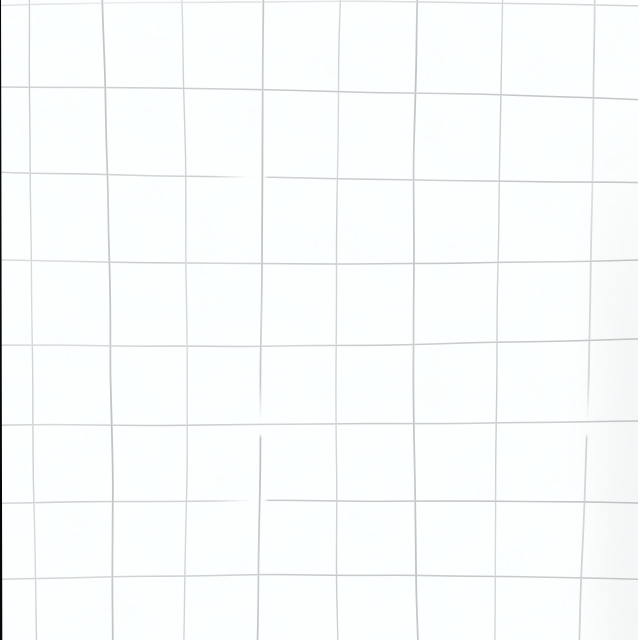
This pattern is drawn by a Shadertoy shader. Its source:

```glsl
const float PI = 3.14159265;
const int LINE_COUNT = 8;
const vec3 PAPER = vec3(0.99, 1.0, 1.0);
const vec3 INK = vec3(0.76, 0.76, 0.77);
const vec3 EDGE_BLACK = vec3(0.03);

vec2 hashGradient(vec2 cell) {
    vec2 q = vec2(dot(cell, vec2(127.1, 311.7)), dot(cell, vec2(269.5, 183.3)));
    return 2.0 * fract(sin(q) * 43758.5) - 1.0;
}

float gradientNoise(vec2 p) {
    vec2 cell = floor(p);
    vec2 f = fract(p);
    vec2 w = f * f * f * (f * (f * 6.0 - 15.0) + 10.0);
    float a = dot(hashGradient(cell), f);
    float b = dot(hashGradient(cell + vec2(1, 0)), f - vec2(1, 0));
    float c = dot(hashGradient(cell + vec2(0, 1)), f - vec2(0, 1));
    float d = dot(hashGradient(cell + vec2(1, 1)), f - vec2(1, 1));
    return mix(mix(a, b, w.x), mix(c, d, w.x), w.y);
}

// A hand-drawn line: its centre, plus tilt, bow and a slight tremor
float bentLine(float centre, float tilt, float bow, float along, float seed) {
    float s = along - 0.5;
    float tremor = 0.0022 * gradientNoise(vec2(along * 6.0, seed));
    return centre + tilt * s + bow * 4.0 * s * s + tremor;
}

// Horizontal distance from the top of the sheet to line i
float rowPosition(float i, float along) {
    float t = i / float(LINE_COUNT - 1);
    float centre = 0.0026 + 0.128 * i + 0.026 * sin(PI * t);
    float tilt = 0.026 * sin(PI * i / 3.0) * (1.0 - t);
    float bow = 0.0065 * cos(2.0 * PI * t);
    return bentLine(centre, tilt, bow, along, i * 7.37 + 0.4);
}

float columnPosition(float i, float along) {
    float t = i / float(LINE_COUNT - 1);
    float centre = 0.0497 + 0.1249 * i - 0.0262 * sin(PI * t * t);
    float tilt = 0.0118 - 0.0039 * i + 0.0085 * sin(PI * i * 0.5);
    float bow = -0.0065 * sin(PI * (i - 0.3) / 3.0);
    return bentLine(centre, tilt, bow, along, i * 5.71 + 60.3);
}

// Box-filtered stroke that keeps its weight when thinner than a pixel
float stroke(float dist, float halfWidth, float pixel) {
    float coverage = (halfWidth - abs(dist)) / pixel + 0.5;
    return clamp(coverage, 0.0, min(1.0, 2.0 * halfWidth / pixel));
}

// Ink thins out towards a lifted-pen gap, then resumes at full strength
float penLift(float along, float gap) {
    float before = smoothstep(0.004, 0.09, gap - along);
    float after = smoothstep(0.004, 0.014, along - gap);
    return max(before, after);
}

float inkStrength(float along, float seed, float base) {
    return clamp(base + 0.35 * gradientNoise(vec2(along * 5.0, seed)), 0.2, 1.0);
}

float gridInk(vec2 sheet, vec2 pixel) {
    float ink = 0.0;
    for (int n = 0; n < LINE_COUNT; n++) {
        float i = float(n);
        float parity = mod(i, 2.0);

        float rowBase = mix(0.68, 0.95, sheet.x) - (n == 0 ? 0.3 : 0.0);
        float rowInk = inkStrength(sheet.x, i * 3.19 + 20.6, rowBase);
        if (n % 4 == 2) rowInk *= penLift(sheet.x, 0.408);
        float rowDist = sheet.y - rowPosition(i, sheet.x);
        ink = max(ink, rowInk * stroke(rowDist, 0.0012, pixel.y));

        float columnBase = n == LINE_COUNT - 1 ? 0.65 : 0.74 + 0.18 * parity;
        float columnInk = inkStrength(sheet.y, i * 4.43 + 90.7, columnBase);
        if (n % 4 == 3) columnInk *= penLift(sheet.y, 0.672);
        float columnDist = sheet.x - columnPosition(i, sheet.y);
        float columnHalf = 0.0011 + 0.0003 * parity;
        ink = max(ink, columnInk * stroke(columnDist, columnHalf, pixel.x));
    }
    return ink;
}

// Faint mottling and a soft shadow down the right side
vec3 paperColor(vec2 sheet) {
    float mottle = 0.005 * gradientNoise(sheet * 14.0)
                 + 0.004 * gradientNoise(sheet * 90.0);
    float shadow = smoothstep(0.88, 1.0, sheet.x) * smoothstep(0.1, 0.6, sheet.y);
    return PAPER + mottle - shadow * vec3(0.03, 0.035, 0.033);
}

void mainImage(out vec4 fragColor, in vec2 fragCoord) {
    vec2 pixel = 1.0 / iResolution.xy;
    vec2 sheet = fragCoord * pixel;
    sheet.y = 1.0 - sheet.y;

    vec3 color = mix(paperColor(sheet), INK, gridInk(sheet, pixel));

    // Slightly slanted dark sliver beyond the left edge of the sheet
    float edge = mix(0.0016, 0.0036, sheet.y);
    color = mix(color, EDGE_BLACK, clamp((edge - sheet.x) / pixel.x + 0.5, 0.0, 1.0));

    fragColor = vec4(clamp(color, 0.0, 1.0), 1.0);
}
```
